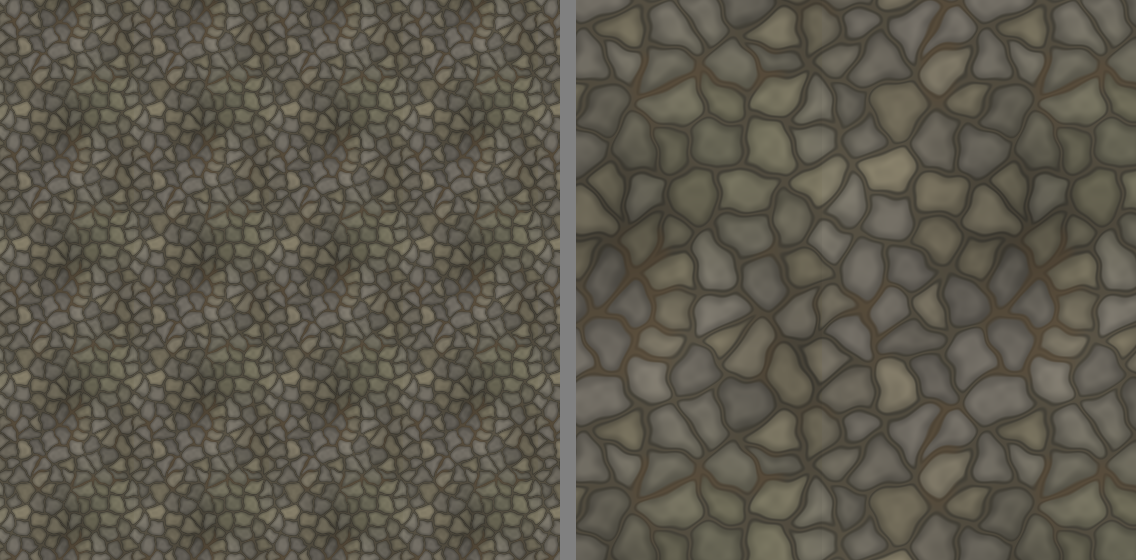
Left: the whole. Right: its middle third, enlarged.
This texture is drawn by a Shadertoy shader. Its source:

```glsl
// Weathered crazy-paving stone wall: a square patch of irregular stones, repeated.
const float REPEATS = 4.1667;          // patches across and down the canvas
const vec2  STONES = vec2(8.0, 10.0);  // stones per patch (even row count)
const float JITTER = 0.88;             // irregularity of the stones
const float JOINT = 0.0085;            // half width of a joint, in patches
const float ROUNDING = 190.0;          // higher gives sharper stone corners
const float WARP = 0.0065;             // waviness of the joints
const vec3  GREY_STONE = vec3(0.405, 0.388, 0.358);
const vec3  TAN_STONE = vec3(0.440, 0.414, 0.345);
const vec3  OLIVE_STONE = vec3(0.408, 0.402, 0.325);
const vec3  JOINT_DARK = vec3(0.255, 0.243, 0.208);
const vec3  JOINT_CORE = vec3(0.310, 0.288, 0.240);
const vec3  RUST = vec3(0.350, 0.285, 0.205);
const float TAU = 6.2831853;

vec2 hash2(vec2 p) {
    vec3 q = fract(p.xyx * vec3(0.1031, 0.1030, 0.0973));
    q += dot(q, q.yzx + 33.33);
    return fract((q.xx + q.yz) * q.zy);
}

// Value noise that wraps after one patch
float noise(vec2 p, float cells) {
    p *= cells;
    vec2 i = floor(p), f = fract(p);
    f = f * f * (3.0 - 2.0 * f);
    float a = hash2(mod(i, cells) + cells).x;
    float b = hash2(mod(i + vec2(1, 0), cells) + cells).x;
    float c = hash2(mod(i + vec2(0, 1), cells) + cells).x;
    float d = hash2(mod(i + vec2(1, 1), cells) + cells).x;
    return mix(mix(a, b, f.x), mix(c, d, f.x), f.y);
}

// Soft spot that wraps around the patch
float spot(vec2 p, vec2 centre, float radius) {
    vec2 d = fract(p - centre + 0.5) - 0.5;
    return exp(-dot(d, d) / (radius * radius));
}

// Stone centre in patch units; alternate rows are staggered
vec2 stoneCentre(vec2 cell) {
    vec2 wrapped = mod(cell, STONES);
    float stagger = 0.5 * mod(wrapped.y, 2.0) - 0.25;
    vec2 offset = JITTER * (hash2(wrapped + 7.0) - 0.5);
    return (cell + 0.5 + offset + vec2(stagger, 0.0)) / STONES;
}

// Returns the rounded distance to the nearest joint and the stone's cell
float stoneEdge(vec2 p, out vec2 stone) {
    vec2 home = floor(p * STONES);
    vec2 nearest = vec2(0.0);
    float best = 1e3;
    for (int y = -2; y <= 2; y++)
    for (int x = -2; x <= 2; x++) {
        vec2 cell = home + vec2(x, y);
        vec2 d = stoneCentre(cell) - p;
        if (dot(d, d) < best) {
            best = dot(d, d);
            nearest = d;
            stone = cell;
        }
    }
    float sum = 0.0;
    for (int y = -2; y <= 2; y++)
    for (int x = -2; x <= 2; x++) {
        vec2 d = stoneCentre(stone + vec2(x, y)) - p;
        vec2 across = d - nearest;
        if (dot(across, across) > 1e-6)
            sum += exp(-ROUNDING * dot(0.5 * (nearest + d), normalize(across)));
    }
    stone = mod(stone, STONES);
    return -log(sum) / ROUNDING;
}

void mainImage(out vec4 fragColor, in vec2 fragCoord) {
    // Patches start at the top left corner
    vec2 uv = fragCoord / iResolution.xy;
    vec2 p = fract((uv - vec2(0.0, 1.0)) * REPEATS);
    float pixel = REPEATS / iResolution.y;

    // Wavy joints
    vec2 q = p + WARP * (sin(TAU * (p.yx * vec2(5, 6) + p * vec2(3, 2)))
                 + 0.6 * sin(TAU * (p.yx * vec2(13, 11) - p * vec2(4, 7))));
    vec2 stone;
    float edge = stoneEdge(q, stone);
    vec2 tint = hash2(stone + 41.0);
    float mottle = 0.6 * noise(p, 17.0) + 0.4 * noise(p, 43.0) - 0.5;
    float stain = noise(p, 7.0);

    // Stone faces: individual tints, worn mottling, shaded rims
    vec3 face = mix(GREY_STONE, TAN_STONE, smoothstep(0.35, 0.9, tint.x + 0.2 * (p.x - 0.5)));
    face = mix(face, OLIVE_STONE, 0.75 * spot(p, vec2(0.75, 0.25), 0.3));
    face *= 1.0 + 0.17 * (tint.y - 0.5) + 0.17 * mottle;
    face *= mix(0.84, 1.03, smoothstep(JOINT, JOINT + 0.025, edge));

    // Joints: dark borders around a paler core, with rusty stretches
    float width = JOINT * (0.75 + 0.5 * noise(p, 11.0));
    vec3 joint = mix(JOINT_CORE, JOINT_DARK, smoothstep(0.0, 0.6 * width, edge));
    joint = mix(joint, RUST, 0.5 * smoothstep(0.6, 0.9, stain));
    float soft = max(0.0035, 0.7 * pixel);
    vec3 colour = mix(joint, face, smoothstep(width - soft, width + soft, edge));

    // Broad light and dark areas across the patch
    float light = 1.02 - 0.04 * (p.x - 0.5);
    light += 0.13 * spot(p, vec2(0.68, 0.74), 0.17);
    light += 0.08 * spot(p, vec2(0.08, 0.17), 0.16);
    light += 0.06 * spot(p, vec2(0.70, 0.30), 0.16);
    light -= 0.17 * spot(p, vec2(0.50, 0.07), 0.18);
    light -= 0.11 * spot(p, vec2(0.92, 0.72), 0.16);
    fragColor = vec4(colour * light, 1.0);
}
```
